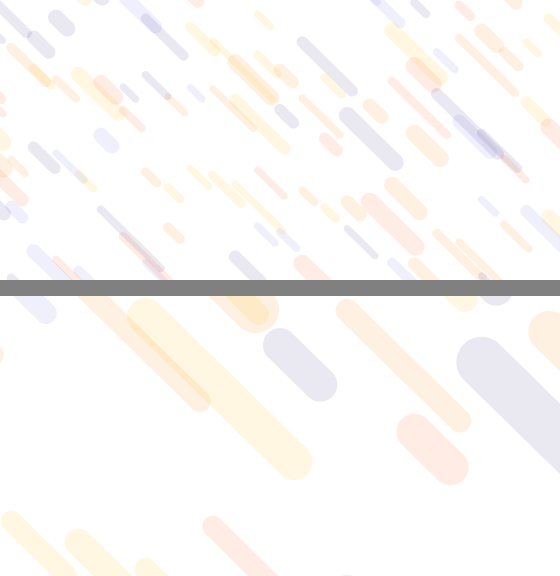
Top: the whole. Bottom: its middle third, enlarged.
This background is drawn by a WebGL 1 fragment shader. Its source:

```glsl
precision highp float;

// Pale rounded diagonal strokes scattered over white.
// Each cell of a staggered column grid starts one capsule running down-right;
// nearby capsules are drawn by distance and multiplied, so overlaps darken.

uniform vec2 u_resolution;

// Lengths are fractions of the canvas height.
const vec2 CELL = vec2(0.08, 0.295);
const float JITTER = 0.85;       // vertical scatter inside a cell
const float MIN_RADIUS = 0.0125;
const float MAX_RADIUS = 0.034;
const float MIN_RUN = 0.04;      // horizontal extent of a stroke
const float MAX_RUN = 0.22;
const vec2 DIRECTION = vec2(1.0, -0.98);

const vec3 PAPER = vec3(1.0);
const vec3 PERIWINKLE = vec3(0.941, 0.941, 0.992);
const vec3 GRAY = vec3(0.916, 0.910, 0.945);
const vec3 PEACH = vec3(1.0, 0.945, 0.886);
const vec3 PINK = vec3(1.0, 0.925, 0.898);
const vec3 YELLOW = vec3(1.0, 0.969, 0.882);

// Repeatable random value in 0..1 for a cell and a channel.
float hash(vec2 cell, float channel) {
  return fract(sin(dot(vec3(cell, channel), vec3(127.1, 311.7, 74.7))) * 43758.5453);
}

// Signed distance to a capsule from start along span.
float capsuleDistance(vec2 p, vec2 start, vec2 span, float radius) {
  vec2 q = p - start;
  float along = clamp(dot(q, span) / dot(span, span), 0.0, 1.0);
  return length(q - span * along) - radius;
}

vec3 strokeTint(float pick) {
  if (pick < 0.21) return PERIWINKLE;
  if (pick < 0.37) return GRAY;
  if (pick < 0.59) return PEACH;
  if (pick < 0.78) return PINK;
  return YELLOW;
}

void main() {
  vec2 p = gl_FragCoord.xy / u_resolution.y;
  float pixel = 1.0 / u_resolution.y;
  float homeColumn = floor(p.x / CELL.x);
  vec3 color = PAPER;

  // Strokes reach right, so only columns to the left can cover this point.
  for (int i = 0; i <= 4; i++) {
    float column = homeColumn - float(i);
    float stagger = hash(vec2(column, 0.0), 9.0);
    float homeRow = floor(p.y / CELL.y - stagger);

    for (int j = -1; j <= 1; j++) {
      vec2 cell = vec2(column, homeRow + float(j));
      float height = cell.y + stagger + JITTER * hash(cell, 1.0);
      vec2 start = vec2(column + 0.5, height) * CELL;

      // Squared randoms favour short, thin strokes.
      float runPick = hash(cell, 2.0);
      float radiusPick = hash(cell, 3.0);
      float run = mix(MIN_RUN, MAX_RUN, runPick * runPick);
      float radius = mix(MIN_RADIUS, MAX_RADIUS, radiusPick * radiusPick);

      float d = capsuleDistance(p, start, run * DIRECTION, radius);
      float coverage = clamp(0.5 - d / pixel, 0.0, 1.0);
      color *= mix(vec3(1.0), strokeTint(hash(cell, 4.0)), coverage);
    }
  }

  gl_FragColor = vec4(color, 1.0);
}
```
